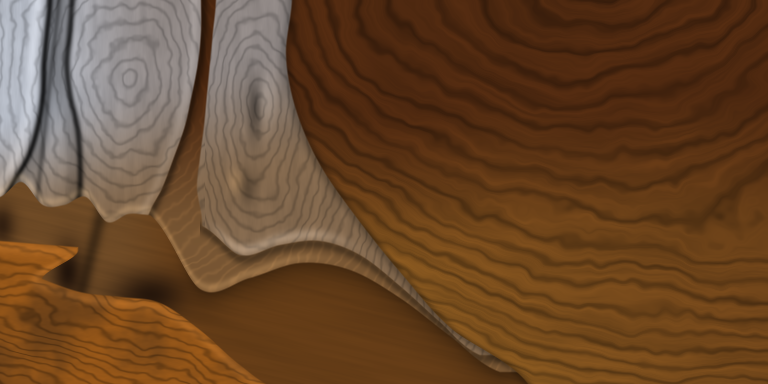
This texture is drawn by a WebGL 1 fragment shader. Its source:

```glsl
precision highp float;
// Carved timber relief: silvery folded panels, wavy ledges and a broad grained bowl.
#define VIEW_HEIGHT 3.84
#define SILVER vec3(0.68, 0.70, 0.74)
#define ASH vec3(0.54, 0.51, 0.50)
#define TAN vec3(0.49, 0.39, 0.29)
#define GOLD vec3(0.52, 0.34, 0.12)
#define UMBER vec3(0.40, 0.24, 0.09)
#define DARK vec3(0.30, 0.155, 0.06)
#define HOLLOW vec3(0.10, 0.055, 0.03)
#define GRAIN_DEPTH 0.24
#define GRAIN_WARP 0.42
uniform vec2 u_resolution;

float hash(vec2 p) {
  vec3 q = fract(p.xyx * vec3(0.1031, 0.1030, 0.0973));
  q += dot(q, q.yzx + 33.33);
  return fract((q.x + q.y) * q.z);
}
float noise(vec2 p) {
  vec2 i = floor(p), f = fract(p);
  f = f * f * (3.0 - 2.0 * f);
  return mix(mix(hash(i), hash(i + vec2(1, 0)), f.x),
             mix(hash(i + vec2(0, 1)), hash(i + vec2(1, 1)), f.x), f.y);
}
float fbm(vec2 p) {
  float sum = 0.0, amp = 0.5;
  for (int i = 0; i < 4; i++) {
    sum += amp * noise(p);
    p = p * 2.03 + 7.1;
    amp *= 0.5;
  }
  return sum;
}
// Catmull-Rom curve through eight evenly spaced knots
float kernel(float x) {
  x = abs(x);
  if (x < 1.0) return (1.5 * x - 2.5) * x * x + 1.0;
  if (x < 2.0) return ((2.5 - 0.5 * x) * x - 4.0) * x + 2.0;
  return 0.0;
}
float curve(float t, vec4 a, vec4 b) {
  float s = clamp(t, 0.0, 1.0) * 7.0, sum = 0.0, weight = 0.0;
  for (int i = 0; i < 4; i++) {
    float wa = kernel(s - float(i)), wb = kernel(s - float(i) - 4.0);
    sum += a[i] * wa + b[i] * wb;
    weight += wa + wb;
  }
  return sum / weight;
}
float soft(float d) {
  float e = 1.2 * VIEW_HEIGHT / u_resolution.y;
  return smoothstep(-e, e, d);
}
float band(float d, float w) { return exp(-d * d / (w * w)); }
float glow(vec2 p, vec2 c, vec2 r) { p = (p - c) / r; return exp(-dot(p, p)); }
float grain(float f) { return pow(0.5 + 0.5 * cos(6.2832 * f), 4.0); }

// Broad bowl with nested growth lines
vec3 bowl(vec2 p, float fromRim) {
  vec2 v = (p - vec2(5.9, -0.3)) * vec2(0.7, 1.0);
  float f = length(v) - 0.2 * (p.x - 4.0) * smoothstep(1.3, 2.6, p.y);
  f += GRAIN_WARP * (fbm(p * vec2(1.1, 1.5)) - 0.5) + 0.035 * noise(p * 9.0);
  vec3 c = mix(DARK, UMBER, smoothstep(0.9, 2.3, p.y + 0.25 * (noise(p) - 0.5)));
  c = mix(c, GOLD, 0.85 * smoothstep(1.7, 2.8, p.y) * exp(-max(fromRim, 0.0) * 0.5));
  float line = grain(f * 3.0 + f * f * 0.5);
  float fine = fbm(vec2(f * 26.0, p.x * 1.5));
  return c * (1.05 - GRAIN_DEPTH * line + 0.3 * (fine - 0.5));
}

// Folded panels with a recessed gap between them
vec3 panels(vec2 p, float upper) {
  float t = p.y / 2.2;
  float foldA = curve(t, vec4(0.50, 0.47, 0.44, 0.43), vec4(0.38, 0.28, 0.10, 0.0));
  float foldB = curve(t, vec4(0.72, 0.70, 0.67, 0.70), vec4(0.77, 0.80, 0.80, 0.76));
  float gapL = curve(t, vec4(2.01, 2.01, 1.98, 1.92), vec4(1.85, 1.74, 1.62, 1.47));
  float gapR = curve(t, vec4(2.16, 2.13, 2.10, 2.07), vec4(2.04, 2.00, 1.97, 2.02));
  vec3 c = mix(SILVER, ASH, smoothstep(0.2, 1.7, p.x));
  c = mix(c, TAN, smoothstep(0.9, 2.2, p.y + 0.25 * (p.x - 1.0)));
  float warp = 0.3 * fbm(p * 2.5);
  float rings = length((p - vec2(1.27, 0.8)) * vec2(1.0, 0.72)) + warp;
  float ovals = length((p - vec2(2.6, 1.1)) * vec2(1.5, 0.65)) + warp;
  c *= 1.04 - 0.17 * grain(mix(rings, ovals, step(2.05, p.x)) * 9.0);
  c *= 0.93 + 0.16 * fbm(p * vec2(16.0, 3.0));
  // Fold shadows and soft lit flanks
  c *= 1.0 - 0.7 * band(p.x - foldA, 0.035) - 0.22 * band(p.x - foldA - 0.07, 0.09);
  c *= 1.0 - 0.65 * band(p.x - foldB, 0.035) - 0.2 * band(p.x - foldB + 0.08, 0.08);
  c *= 1.0 - 0.35 * band(p.x - 0.59 + 0.11 * p.y, 0.03);
  c += 0.1 * band(p.x - foldA + 0.12, 0.06) + 0.07 * band(p.x - gapL + 0.07, 0.05);
  c *= 1.0 - 0.4 * glow(p, vec2(2.55, 1.08), vec2(0.07, 0.3));
  c += 0.1 * glow(p, vec2(2.67, 1.0), vec2(0.08, 0.25));
  c *= 1.0 - 0.3 * glow(p, vec2(2.47, 1.87), vec2(0.09, 0.16));
  c += vec3(0.13, 0.1, 0.06) * glow(p, vec2(2.36, 1.82), vec2(0.08, 0.13));
  c += 0.16 * band(upper - p.y - 0.06, 0.06) * smoothstep(2.0, 2.4, p.x) * smoothstep(3.8, 2.9, p.x);
  vec3 gap = mix(DARK, TAN * vec3(1.0, 0.9, 0.72), smoothstep(0.7, 2.5, p.y));
  gap *= 1.0 - 0.45 * band(p.x - gapL - 0.02, 0.05);
  gap *= 1.0 - 0.35 * band(p.y - upper - 0.03, 0.06) * step(2.0, p.x);
  gap *= 0.95 + 0.1 * grain(rings * 11.0);
  return mix(gap, c, max(soft(gapL - p.x), soft(p.x - gapR) * soft(upper - p.y)));
}

void main() {
  vec2 p = gl_FragCoord.xy / u_resolution.y * VIEW_HEIGHT;
  p.y = VIEW_HEIGHT - p.y; // depth below the top edge
  float rim = curve(p.y / VIEW_HEIGHT, vec4(2.92, 2.86, 2.96, 3.20), vec4(3.58, 4.02, 4.52, 5.28));
  float upper = curve((p.x - 2.0) / 2.8, vec4(2.25, 2.55, 2.45, 2.41), vec4(2.55, 2.86, 3.22, 3.55));
  float lip = curve(p.x / 1.5, vec4(1.97, 1.82, 2.05, 2.05), vec4(1.97, 2.22, 2.14, 2.15));
  float lower = curve((p.x - 1.5) / 3.5, vec4(2.15, 2.89, 2.78, 2.63), vec4(2.70, 2.98, 3.36, 3.72));
  float ledge = p.x < 1.5 ? lip : lower;
  // Underside and hollows
  float under = p.y - ledge;
  vec3 c = mix(UMBER, TAN * vec3(0.95, 0.85, 0.65), 0.6 * smoothstep(2.0, 1.1, p.x));
  c *= 0.98 + 0.14 * (fbm(vec2(p.x + p.y, (p.y - 0.25 * p.x) * 22.0)) - 0.5);
  c *= 1.0 - 0.35 * exp(-max(under, 0.0) * 7.0) * smoothstep(1.6, 2.1, p.x);
  c *= 1.0 - 0.4 * band(p.x - 0.97 + 0.25 * (p.y - 2.3), 0.07);
  c = mix(c, HOLLOW, 0.9 * glow(p, vec2(0.68, 2.72), vec2(0.15, 0.28)));
  c = mix(c, HOLLOW, 0.85 * glow(p, vec2(1.5, 2.95), vec2(0.38, 0.22)));
  c = mix(c, HOLLOW, 0.7 * glow(p, vec2(0.02, 2.25), vec2(0.13, 0.2)));
  // Carved panels and their rolled edge
  vec3 relief = panels(p, upper);
  relief += vec3(0.12, 0.10, 0.07) * band(under + 0.05, 0.045) * smoothstep(3.6, 2.6, p.x);
  c = mix(c, relief, soft(-under));
  // Foreground foot with an overhanging slab
  float top = curve(p.x / 2.8, vec4(2.60, 2.78, 2.92, 2.97), vec4(3.03, 3.30, 3.65, 3.90));
  float slab = min(p.y - 2.41 - 0.08 * p.x, 0.78 - 0.36 * smoothstep(2.5, 2.8, p.y) - p.x);
  float foot = max(p.y - top, min(slab, 2.95 - p.y));
  float figure = p.y * 1.5 - 0.55 * p.x + 0.7 * fbm(p * vec2(1.6, 2.4));
  vec3 wood = mix(GOLD * vec3(1.08, 0.95, 0.75), UMBER, smoothstep(0.3, 0.8, fbm(p * 2.0 + 4.0)));
  wood *= 1.06 - 0.25 * grain(figure * 6.0) + 0.12 * (fbm(p * vec2(9.0, 25.0)) - 0.5);
  wood += vec3(0.10, 0.07, 0.04) * band(foot - 0.06, 0.06);
  c = mix(c, wood, soft(foot));
  // Bowl rim casts a narrow seam
  float fromRim = p.x - rim;
  c *= 1.0 - 0.25 * band(fromRim, 0.07);
  vec3 basin = bowl(p, fromRim) * (1.0 - 0.25 * band(fromRim, 0.05));
  c = mix(c, basin, soft(fromRim));
  gl_FragColor = vec4(clamp(c, 0.0, 1.0), 1.0);
}
```
